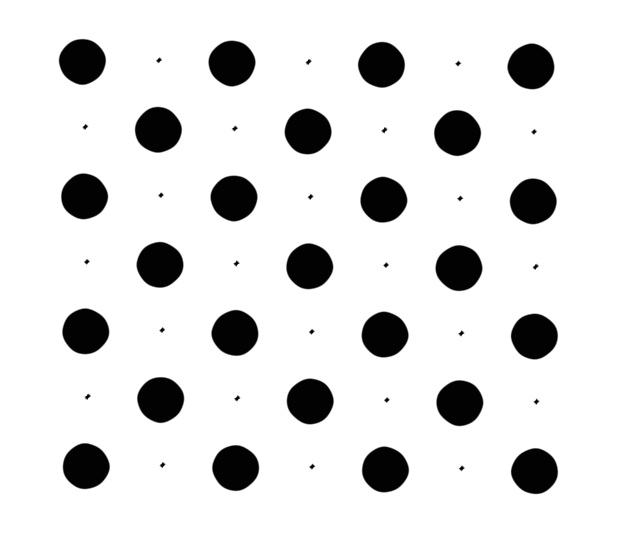
Reproduce this pattern procedurally as a Shadertoy shader.

```glsl
// A seven by seven lattice of black rounded diamonds alternating with tiny
// slanted specks on white. Each pixel finds its nearest lattice node, then a
// superellipse or a skewed diamond; layered sines roughen the outlines.

#define COUNT    7.0                    // nodes across and down
#define FIRST    vec2(0.1493, 0.8884)   // top left node, in canvas heights
#define PITCH    vec2(0.1355, 0.1222)   // spacing of nodes
#define TILT     0.0015                 // drop per column
#define BOW      0.0065                 // rightward drift down the rows
#define BLOB     vec2(0.0423, 0.0413)   // half size of a blob
#define ROUND    1.88                   // 1 is a diamond, 2 an ellipse
#define WOBBLE   0.010                  // outline roughness
#define SPECK    0.0047                 // reach of a speck
#define SHIFT    vec2(0.0033, 0.0039)   // speck offset from its node
#define INK      vec3(0.008)
#define PAPER    vec3(1.0)

float hash(vec2 id) {
    return fract(sin(dot(id, vec2(127.1, 311.7))) * 4375.85);
}

// Sideways drift that eases off toward the bottom row
float drift(float row) {
    float t = 1.0 - row / (COUNT - 1.0);
    return BOW * (1.0 - t * t);
}

vec2 nodeCentre(vec2 id) {
    return FIRST + vec2(id.x * PITCH.x + drift(id.y),
                        -id.y * PITCH.y - id.x * TILT);
}

vec2 nearestNode(vec2 p) {
    float row = (FIRST.y - p.y - TILT * (p.x - FIRST.x) / PITCH.x) / PITCH.y;
    row = clamp(round(row), 0.0, COUNT - 1.0);
    float col = round((p.x - FIRST.x - drift(row)) / PITCH.x);
    return vec2(clamp(col, 0.0, COUNT - 1.0), row);
}

float blobDistance(vec2 p, float seed) {
    vec2 q = abs(p) / BLOB;
    float radius = pow(pow(q.x, ROUND) + pow(q.y, ROUND), 1.0 / ROUND);
    float angle = atan(p.y, p.x + 1e-6);
    float phase = 6.2832 * seed;
    float rough = sin(3.0 * angle + phase) + 0.6 * sin(7.0 * angle - 2.0 * phase);
    return (radius - 1.0 - WOBBLE * rough) * BLOB.y;
}

// Diamond stretched toward the upper right
float speckDistance(vec2 p, float seed) {
    float slant = mix(0.3, 0.9, seed);
    float skew = slant * p.x * p.y / (length(p) + 1e-5);
    return (abs(p.x) + abs(p.y) - skew - SPECK) * 0.75;
}

void mainImage(out vec4 fragColor, in vec2 fragCoord) {
    vec2 p = fragCoord / iResolution.y;
    vec2 id = nearestNode(p);
    vec2 local = p - nodeCentre(id);
    float seed = hash(id);

    // Blobs on even nodes, specks on odd ones
    bool isBlob = mod(id.x + id.y, 2.0) < 0.5;
    float d = isBlob ? blobDistance(local, seed)
                     : speckDistance(local - SHIFT, seed);

    // Soft edge, never narrower than a pixel
    float soft = max(0.0018, 0.75 / iResolution.y);
    float cover = 1.0 - smoothstep(-soft, soft, d);
    fragColor = vec4(mix(PAPER, INK, cover), 1.0);
}
```
